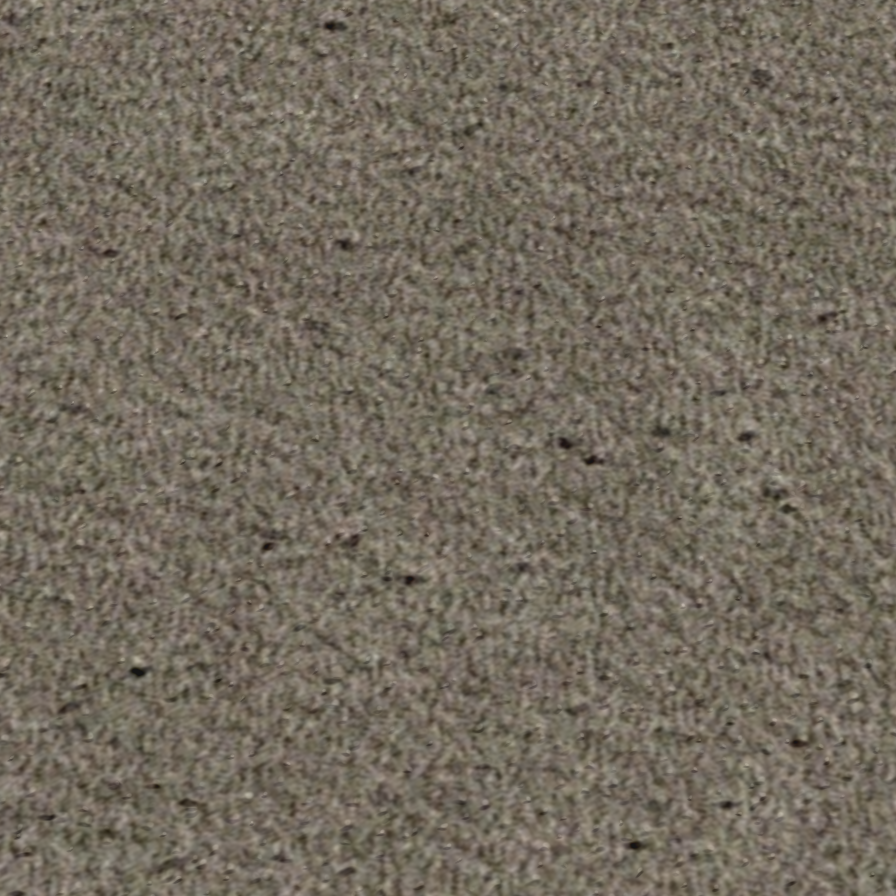
A WebGL 1 fragment shader for this texture:

```glsl
precision highp float;
// Dry gravelly ground in low side light, receding slightly towards the top.
// Grit and clods are relief-shaded value noise; scattered pebbles are soft
// ellipses with flat, slanted shadow slivers; faint tints vary the soil.

uniform vec2 u_resolution;

#define SOIL_COLOR vec3(0.458, 0.427, 0.376)
#define GRIT_SCALE 112.0
#define GRIT_CONTRAST 0.19
#define DUST_CONTRAST 0.11
#define CLOD_CONTRAST 0.12
#define MOTTLE_CONTRAST 0.06
#define TINT_AMOUNT 0.05
#define PEBBLE_CELLS 42.0
#define STONE_CELLS 17.0
#define PEBBLE_SHADOW 0.14
#define STONE_SHADOW 0.27
#define PEBBLE_LIGHT 0.11

float hash(vec2 p) {
  vec3 q = fract(p.xyx * 0.1031);
  q += dot(q, q.yzx + 33.33);
  return fract((q.x + q.y) * q.z);
}

float noise(vec2 p) {
  vec2 i = floor(p);
  vec2 f = fract(p);
  f = f * f * (3.0 - 2.0 * f);
  float bottom = mix(hash(i), hash(i + vec2(1.0, 0.0)), f.x);
  float top = mix(hash(i + vec2(0.0, 1.0)), hash(i + 1.0), f.x);
  return mix(bottom, top, f.y);
}

vec2 rotate(vec2 p, float angle) {
  float c = cos(angle);
  float s = sin(angle);
  return vec2(c * p.x + s * p.y, c * p.y - s * p.x);
}

// Height difference along the light, for grains drawn out along an angle.
float relief(vec2 p, float scale, float angle, float flatness, vec2 light) {
  vec2 stretch = scale * vec2(1.0 / flatness, flatness);
  return noise(rotate(p, angle) * stretch + 250.0)
       - noise(rotate(p + light / scale, angle) * stretch + 250.0);
}

float clumping(vec2 p) {
  return noise(p * 6.0 + 9.0);
}

float softEllipse(vec2 d, vec2 radii) {
  return 1.0 - smoothstep(0.35, 1.15, length(d / radii));
}

// Scattered pebbles: x is the lit face, y the shadow at its lower left.
vec2 pebbles(vec2 p, float cells, vec2 density, float seed) {
  vec2 q = p * cells;
  vec2 home = floor(q);
  vec2 cover = vec2(0.0);
  for (int j = -1; j <= 1; j++) {
    for (int i = -1; i <= 1; i++) {
      vec2 cell = home + vec2(float(i), float(j));
      vec2 id = cell + 100.0 + seed;
      float chance = mix(density.x, density.y, clumping(cell / cells));
      float present = step(hash(id), chance);
      vec2 center = cell + vec2(hash(id + 17.3), hash(id + 41.7));
      float size = mix(0.16, 0.42, hash(id + 73.1));
      vec2 d = rotate(q - center, mix(-0.15, 0.5, hash(id + 91.9)));
      float shadow = softEllipse(d, size * vec2(1.0, 0.4));
      float face = softEllipse(d - size * vec2(0.4, 0.66),
                               size * vec2(0.6, 0.5));
      float strength = mix(0.4, 1.0, hash(id + 7.7));
      cover = max(cover, present * strength * vec2(face, shadow));
    }
  }
  return cover;
}

void main() {
  vec2 uv = gl_FragCoord.xy / u_resolution.y;

  // Grains shrink gently with distance.
  vec2 ground = vec2((uv.x - 0.5) * (1.0 + 0.25 * uv.y),
                     uv.y * (1.0 + 0.15 * uv.y)) + 1.0;

  // Steep grit and dust over flatter clods; dark sides are slightly stronger.
  float tone =
      GRIT_CONTRAST * relief(ground, GRIT_SCALE, 0.95, 1.12, vec2(0.75, 0.2))
    + DUST_CONTRAST * relief(ground, GRIT_SCALE * 1.8, 0.5, 1.1, vec2(0.3, 0.7))
    + CLOD_CONTRAST * relief(ground, GRIT_SCALE * 0.52, 0.2, 1.3, vec2(0.3, 0.6));
  tone *= tone < 0.0 ? 1.1 : 0.95;

  // Broad mottling of the soil.
  tone += MOTTLE_CONTRAST * (noise(rotate(ground, 0.3) * vec2(20.0, 27.0) + 40.0)
                             + 0.5 * clumping(ground) - 0.75);

  // Pebbles with outlines roughened by noise, gathered in clumps.
  vec2 rough = vec2(noise(ground * 110.0 + 5.0), noise(ground * 110.0 + 77.0));
  vec2 bent = ground + 0.0035 * (rough - 0.5);
  vec2 small = pebbles(bent, PEBBLE_CELLS, vec2(0.2, 0.75), 0.0);
  vec2 large = pebbles(bent, STONE_CELLS, vec2(0.02, 0.42), 300.0);
  float nearness = mix(1.0, 0.7, uv.y);
  float shade = nearness * max(PEBBLE_SHADOW * small.y, STONE_SHADOW * large.y);
  tone += PEBBLE_LIGHT * max(small.x, 0.8 * large.x) * (1.0 - large.y) - shade;

  // Faint green-to-purple and warm-to-cool tints; shadows turn bluish.
  float greenness = noise(ground * 70.0 + 31.0) - 0.5
                  + 0.35 * (noise(ground * 16.0) - 0.5);
  float warmth = noise(ground * 95.0 + 63.0) - 0.5;
  vec3 tint = greenness * vec3(-0.4, 0.4, -0.3) + warmth * vec3(0.4, 0.1, -0.7);
  vec3 color = SOIL_COLOR + tone + TINT_AMOUNT * tint;
  color.b += 0.12 * shade;

  gl_FragColor = vec4(clamp(color, 0.08, 0.78), 1.0);
}
```
